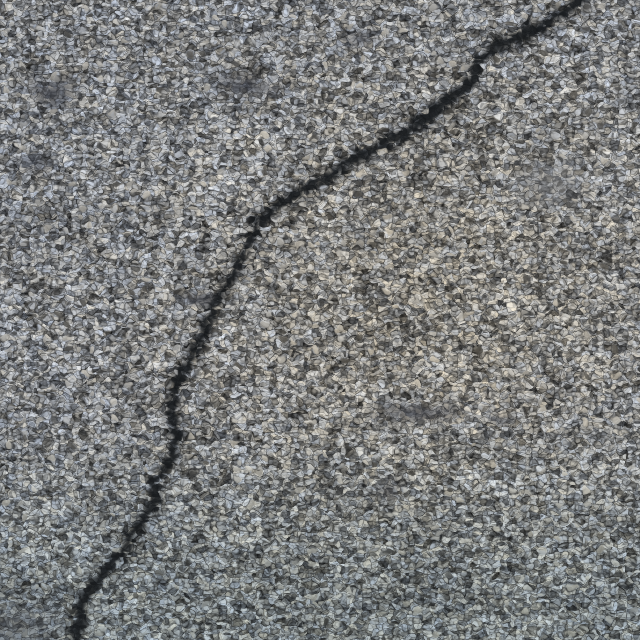
Give the GLSL for this texture, as a Shadertoy shader.

```glsl
// Grey asphalt of packed, tinted stone chips, split by a dark winding crack.

const int CRACK_POINTS = 24;
const vec2 CRACK[CRACK_POINTS] = vec2[CRACK_POINTS](
    vec2(.925, 1.01), vec2(.853, .964), vec2(.775, .927), vec2(.746, .902),
    vec2(.740, .876), vec2(.684, .831), vec2(.632, .789), vec2(.547, .750),
    vec2(.521, .727), vec2(.462, .697), vec2(.401, .655), vec2(.391, .620),
    vec2(.367, .577), vec2(.322, .499), vec2(.312, .463), vec2(.276, .401),
    vec2(.268, .355), vec2(.277, .320), vec2(.267, .281), vec2(.238, .247),
    vec2(.246, .221), vec2(.195, .147), vec2(.130, .060), vec2(.116, -.01));

// Three random values in 0..1 for one integer cell
vec3 hash3(vec2 cell, float seed) {
    uvec3 v = uvec3(ivec3(vec3(cell, seed)) + 4096);
    v = v * 1664525u + 1013904223u;
    v.x += v.y * v.z; v.y += v.z * v.x; v.z += v.x * v.y;
    v ^= v >> 16u;
    v.x += v.y * v.z; v.y += v.z * v.x; v.z += v.x * v.y;
    return vec3(v >> 8u) / 16777216.0;
}

float cornerSlope(vec2 cell, vec2 offset, float seed) {
    float angle = 6.2832 * hash3(cell, seed).x;
    return dot(vec2(cos(angle), sin(angle)), offset);
}

float gradientNoise(vec2 p, float seed) {
    vec2 i = floor(p), f = fract(p);
    vec2 u = f * f * f * (f * (f * 6.0 - 15.0) + 10.0);
    vec2 e = vec2(1, 0);
    return mix(
        mix(cornerSlope(i, f, seed), cornerSlope(i + e, f - e, seed), u.x),
        mix(cornerSlope(i + e.yx, f - e.yx, seed), cornerSlope(i + 1.0, f - 1.0, seed), u.x), u.y);
}

vec2 warp(vec2 p, float frequency, float amount, float seed) {
    return p + amount * vec2(gradientNoise(p * frequency, seed), gradientNoise(p * frequency, seed + 1.0));
}

// Soft Voronoi chips: x = tone, y = tint, z = distance from the gap
vec3 chips(vec2 p, float seed) {
    vec2 cell = floor(p);
    vec3 blend = vec3(0);
    float nearest = 9.0, second = 9.0;
    for (int y = -1; y <= 1; y++)
    for (int x = -1; x <= 1; x++) {
        vec2 c = cell + vec2(x, y);
        vec3 rnd = hash3(c, seed);
        float d = length(c + 0.1 + 0.8 * rnd.xy - p);
        second = min(second, max(nearest, d));
        nearest = min(nearest, d);
        blend += exp(-13.0 * d * d) * vec3(rnd.z, fract(rnd.z * 37.0), 1.0);
    }
    return vec3(blend.xy / blend.z, second - nearest);
}

vec3 tintOf(float warmth) {
    return mix(vec3(.955, .995, 1.06), vec3(1.045, 1.01, .94), warmth);
}

// Sparse larger stones laid over the chips
vec3 addStones(vec3 color, vec2 p, float share, float seed) {
    vec2 cell = floor(p);
    vec3 rnd = hash3(cell, seed), kind = hash3(cell, seed + 1.0);
    vec2 d = fract(p) - mix(vec2(.34), vec2(.66), rnd.xy);
    d.y += d.x * (kind.y - 0.5);
    float radius = mix(.12, .28, kind.x);
    float mask = step(rnd.z, share) * (1.0 - smoothstep(radius - .10, radius + .05, length(d)));
    float tone = kind.z < 0.3 ? mix(.22, .35, kind.y) : mix(.58, .74, kind.y);
    return mix(color, tone * tintOf(kind.x) * (1.0 + 0.4 * d.y), mask * 0.8);
}

float patchMask(vec2 p, vec2 center, vec2 radius) {
    vec2 d = (p - center) / radius;
    return exp(-dot(d, d));
}

float segmentDistance(vec2 p, vec2 a, vec2 b) {
    vec2 ab = b - a;
    return length(p - a - ab * clamp(dot(p - a, ab) / dot(ab, ab), 0.0, 1.0));
}

float crackDistance(vec2 p) {
    float d = 9.0;
    for (int i = 0; i < CRACK_POINTS - 1; i++)
        d = min(d, segmentDistance(p, CRACK[i], CRACK[i + 1]));
    return d;
}

void mainImage(out vec4 fragColor, in vec2 fragCoord) {
    vec2 uv = fragCoord / iResolution.xy;
    vec2 rough = warp(uv, 75.0, .006, 3.0);

    // Packed chips, wider than tall, with soft shadows and fine grit
    vec3 coarse = chips(rough * vec2(88, 124), 11.0);
    vec3 fine = chips(rough * vec2(150, 210), 17.0);
    float tone = 0.575 + 0.36 * (coarse.x - 0.5) + 0.40 * (fine.x - 0.5);
    tone *= mix(0.68, 1.0, smoothstep(0.0, 0.32, coarse.z));
    tone *= mix(0.84, 1.05, smoothstep(0.0, 0.4, fine.z));
    tone += 0.15 * gradientNoise(uv * vec2(170, 230), 23.0);
    tone -= 0.45 * max(tone - 0.66, 0.0);
    vec3 color = tone * tintOf(mix(coarse.y, fine.y, 0.4));
    color = addStones(color, rough * vec2(42, 54), mix(.36, .22, uv.x), 31.0);
    color = addStones(color, rough * vec2(57, 73) + 0.37, 0.26, 41.0);

    // Broad light: warm at right of centre, cool above left, dimmer below
    float warm = patchMask(uv, vec2(.68, .52), vec2(.4, .35));
    color *= mix(vec3(.985, 1.0, 1.025), vec3(1.045, 1.025, .985), warm);
    color *= mix(vec3(.93, .965, .96), vec3(1.01), smoothstep(0.0, 0.4, uv.y));
    color *= 1.0 + 0.08 * gradientNoise(uv * 7.0, 51.0) + 0.12 * gradientNoise(uv * 22.0, 53.0);

    // Worn dark stains
    vec2 stained = warp(uv, 35.0, .010, 57.0);
    float stain = patchMask(stained, vec2(.385, .866), vec2(.042, .014))
        + patchMask(stained, vec2(.657, .355), vec2(.058, .013))
        + patchMask(stained, vec2(.080, .857), vec2(.032, .018))
        + patchMask(stained, vec2(.310, .535), vec2(.030, .009))
        + 0.7 * patchMask(stained, vec2(.780, .345), vec2(.018, .012))
        + 0.7 * patchMask(stained, vec2(.605, .234), vec2(.016, .014))
        + 0.7 * patchMask(stained, vec2(.052, .746), vec2(.020, .018))
        + 0.7 * patchMask(stained, vec2(.560, .940), vec2(.025, .014))
        + 0.6 * patchMask(stained, vec2(.020, .020), vec2(.090, .040));
    color = mix(color, vec3(.22, .23, .26), 0.65 * min(stain, 1.0));
    color = mix(color, vec3(.49, .50, .52), 0.45 * patchMask(stained, vec2(.866, .714), vec2(.05, .035)));

    // Continuous crack with chipped sides, wider in its upper run, dusty rim
    vec2 ragged = warp(warp(uv, 40.0, .005, 61.0), 95.0, .006, 67.0);
    float d = crackDistance(ragged) + 0.006 * (coarse.x - 0.5) + 0.004 * (fine.x - 0.5);
    float width = 0.0068 + 0.002 * patchMask(uv, vec2(.66, .82), vec2(.2, .12))
        + 0.004 * gradientNoise(uv * 19.0, 71.0);
    float pixel = 1.0 / iResolution.y;
    color *= 1.0 - 0.32 * exp(-d * d / 0.00026);
    float crack = 1.0 - smoothstep(width - 0.004 - pixel, width + 0.004 + pixel, d);
    color = mix(color, vec3(.075, .085, .095) + 0.13 * color, 0.95 * crack);

    fragColor = vec4(clamp(color, 0.0, 1.0), 1.0);
}
```
